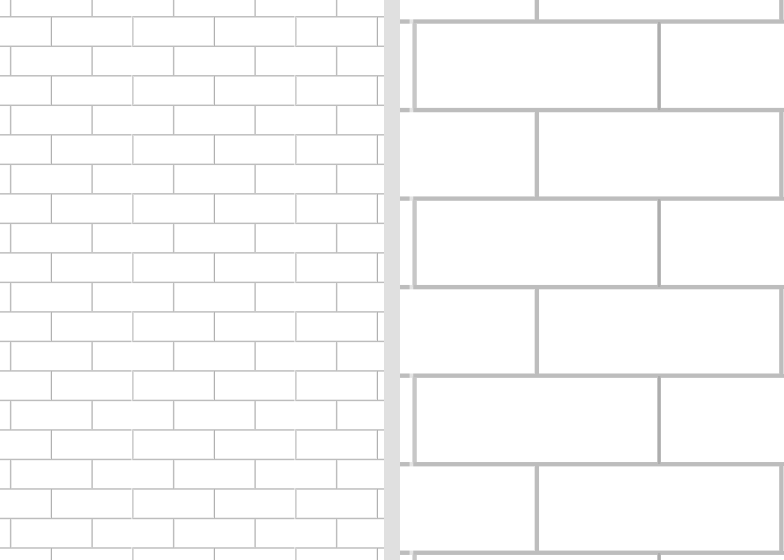
Left: the whole. Right: its middle third, enlarged.
This pattern is drawn by a Shadertoy shader. Its source:

```glsl
// White running-bond brick wall with thin grey joints.
// Rows are counted down from the top; every other row shifts by half a brick,
// and its upright joints alternate between thin dark and soft pale strokes.

// Antialiased stroke: coverage of a line of given width at signed distance d
float stroke(float d, float width, float pixel) {
    float cover = clamp((0.5 * width - abs(d)) / pixel + 0.5, 0.0, 1.0);
    return min(cover, width / pixel);
}

void mainImage(out vec4 fragColor, in vec2 fragCoord) {
    float pixel = 1.0 / iResolution.y;
    vec2 p = fragCoord * pixel;
    vec2 brick = vec2(0.14554, 0.0527);

    // Brick coordinates: x to the right, y downwards
    vec2 cell = vec2(p.x - 0.01895, 0.97005 - p.y) / brick;
    float shifted = 1.0 - mod(floor(cell.y), 2.0);

    // Upright joint nearest to this point
    float along = cell.x - 0.5 * shifted;
    float column = floor(along + 0.5);
    float pale = shifted * mod(column, 2.0);
    float dark = shifted - pale;
    float jointWidth = mix(0.0026, 0.0021, dark);
    float jointInk = 0.26 + 0.06 * dark - 0.04 * pale;
    float upright = jointInk * stroke((along - column) * brick.x, jointWidth, pixel);

    // Bed joint between rows, with a small gap left of each pale upright
    float bed = 0.26 * stroke((fract(cell.y + 0.5) - 0.5) * brick.y, 0.0026, pixel);
    float fromPale = (mod(cell.x - 0.5, 2.0) - 1.0) * brick.x;
    bed *= 1.0 - 0.6 * stroke(fromPale + 0.0019, 0.0022, pixel);

    fragColor = vec4(vec3(1.0 - max(upright, bed)), 1.0);
}
```
